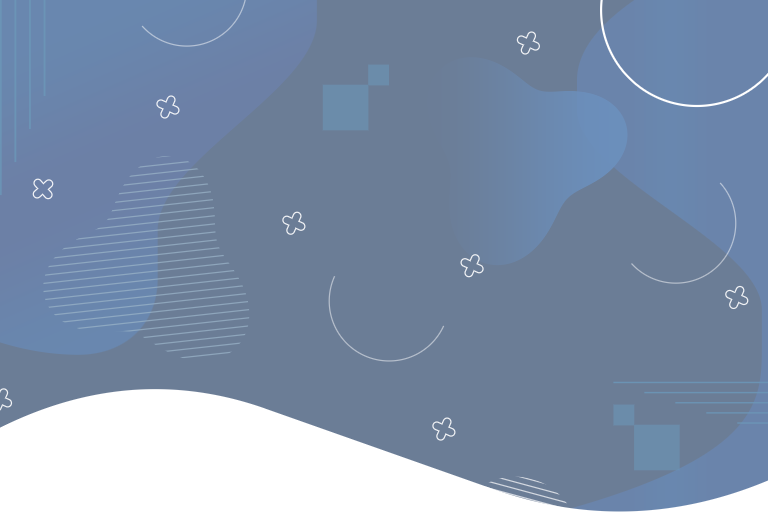
This background is drawn by a WebGL 1 fragment shader. Its source:

```glsl
precision highp float;
uniform vec2 u_resolution;

#define SLATE vec3(0.42, 0.49, 0.59)
#define BLUE vec3(0.41, 0.53, 0.685)
#define MAUVE vec3(0.425, 0.50, 0.65)
#define BRIGHT vec3(0.42, 0.56, 0.735)
#define TEAL vec3(0.42, 0.59, 0.72)
#define PALE vec3(0.60, 0.70, 0.78)
#define THIN 0.0024
#define BOLD 0.0042
#define HATCH_GAP 0.0158
#define ARC_RADIUS 0.117
#define CROSS_ARM 0.0152
#define CROSS_ROUND 0.0075

float cover(float d) {
  return clamp(0.5 - d * u_resolution.y, 0.0, 1.0);
}

float stroke(float d, float width) {
  return cover(abs(d) - 0.5 * width);
}

float smoothMax(float a, float b, float k) {
  float h = max(k - abs(a - b), 0.0) / k;
  return max(a, b) + h * h * k * 0.25;
}

float box(vec2 p, vec2 center, float halfSize) {
  vec2 d = abs(p - center) - halfSize;
  return max(d.x, d.y);
}

// Three-lobed blob: lobes turned by phase, swollen towards lean
float lobes(vec2 p, float phase, float lean) {
  float a = atan(p.y, p.x);
  return length(p) - 0.177 - 0.045 * cos(3.0 * (a - phase)) - 0.011 * cos(a - lean);
}

float hatch(vec2 p, float slope, float gap) {
  float y = (p.y - slope * p.x) * inversesqrt(1.0 + slope * slope);
  return stroke((fract(y / gap) - 0.5) * gap, THIN);
}

// Half ring whose middle points along angle mid
float halfRing(vec2 p, float mid) {
  float side = dot(p, vec2(cos(mid), sin(mid)));
  return stroke(length(p) - ARC_RADIUS, THIN) * cover(-side);
}

float crossOutline(vec2 p, float turn) {
  float c = cos(turn), s = sin(turn);
  vec2 q = abs(vec2(c * p.x - s * p.y, s * p.x + c * p.y));
  q = vec2(max(q.x, q.y), min(q.x, q.y));
  float d = length(vec2(max(q.x - CROSS_ARM, 0.0), q.y)) - CROSS_ROUND;
  return stroke(d, THIN);
}

float squarePair(vec2 p, vec2 center, float side) {
  vec2 small = center + vec2(side * 0.0645, 0.0635);
  return max(cover(box(p, center, 0.0445)), cover(box(p, small, 0.0203)));
}

// Sides of the corner shapes, by depth below the top
float leftEdge(float depth) {
  return 0.619 - 0.311 * smoothstep(0.039, 0.449, depth);
}

float rightEdge(float depth) {
  float top = max(0.156 - depth, 0.0);
  float low = max(depth - 0.674, 0.0);
  return 1.127 + 0.361 * smoothstep(0.215, 0.605, depth)
    + 4.6 * top * top - 11.5 * low * low * low;
}

float waveHeight(float x) {
  float hump = x - 0.303, dip = x - 1.21;
  if (x < 0.518) return 0.24 - 0.82 * hump * hump;
  if (x < 0.95) return 0.202 - 0.353 * (x - 0.518);
  return 0.001 + 0.72 * dip * dip;
}

void main() {
  vec2 p = gl_FragCoord.xy / u_resolution.y;
  float depth = 1.0 - p.y;
  vec3 col = SLATE;

  // Left corner shape with a diagonal sheen
  float floorLine = 0.693 - (p.x - 0.156) * (p.x - 0.156);
  float left = smoothMax((p.x - leftEdge(depth)) * 0.8, depth - floorLine, 0.127);
  float sheen = abs(dot(p - vec2(0.0, 0.57), vec2(-0.4, 0.92)));
  col = mix(col, mix(MAUVE, BLUE, smoothstep(0.0, 0.3, sheen)), cover(left));

  // Right corner shape with a soft upright band
  float slope = (rightEdge(depth + 0.002) - rightEdge(depth - 0.002)) / 0.004;
  float right = (rightEdge(depth) - p.x) * inversesqrt(1.0 + slope * slope);
  float band = smoothstep(0.09, 0.0, abs(p.x - 1.31));
  col = mix(col, mix(mix(MAUVE, BLUE, 0.6), BLUE, band), cover(right));

  // Central blob fading in from its left
  float blob = lobes(p - vec2(1.016, 0.707), 0.23, 3.93);
  col = mix(col, BRIGHT, cover(blob) * smoothstep(0.82, 1.23, p.x));

  // Paired squares
  float squares = max(squarePair(p, vec2(0.675, 0.79), 1.0),
                      squarePair(p, vec2(1.283, 0.126), -1.0));
  col = mix(col, TEAL, 0.6 * squares);

  // Hatched blobs
  float lined = lobes(p - vec2(0.293, 0.482), 1.34, 5.67);
  col = mix(col, PALE, 0.75 * cover(lined) * hatch(p, 0.11, HATCH_GAP));
  float peek = length(p - vec2(1.006, -0.055)) - 0.124;
  col = mix(col, vec3(1.0), 0.7 * cover(peek) * hatch(p, -0.27, 0.0125));

  // Stepped rules at two corners
  float rules = 0.0;
  for (int i = 0; i < 5; i++) {
    float n = float(i);
    float upright = stroke(p.x - 0.0015 - 0.0285 * n, 0.0036) * cover(depth - 0.381 + 0.0645 * n);
    float level = stroke(depth - 0.747 - 0.0198 * n, 0.0028) * cover(1.198 + 0.0605 * n - p.x);
    rules = max(rules, max(i < 4 ? upright : 0.0, level));
  }
  col = mix(col, TEAL, 0.85 * rules);

  // Rings
  float arcs = halfRing(p - vec2(0.365, 1.027), 5.44);
  arcs = max(arcs, halfRing(p - vec2(0.76, 0.412), 4.285));
  arcs = max(arcs, halfRing(p - vec2(1.32, 0.564), 5.45));
  col = mix(col, vec3(1.0), 0.5 * arcs);
  col = mix(col, vec3(1.0), stroke(length(p - vec2(1.361, 0.98)) - 0.187, BOLD));

  // Scattered crosses
  vec2 spots[8];
  spots[0] = vec2(0.328, 0.791);
  spots[1] = vec2(0.084, 0.631);
  spots[2] = vec2(0.574, 0.564);
  spots[3] = vec2(1.032, 0.916);
  spots[4] = vec2(0.922, 0.481);
  spots[5] = vec2(0.867, 0.162);
  spots[6] = vec2(1.439, 0.419);
  spots[7] = vec2(0.001, 0.219);
  float crosses = 0.0;
  for (int i = 0; i < 8; i++) {
    crosses = max(crosses, crossOutline(p - spots[i], i == 1 ? 0.85 : 0.42));
  }
  col = mix(col, vec3(1.0), 0.9 * crosses);

  // White wave along the bottom
  col = mix(col, vec3(1.0), cover((p.y - waveHeight(p.x)) * 0.95));

  gl_FragColor = vec4(col, 1.0);
}
```
